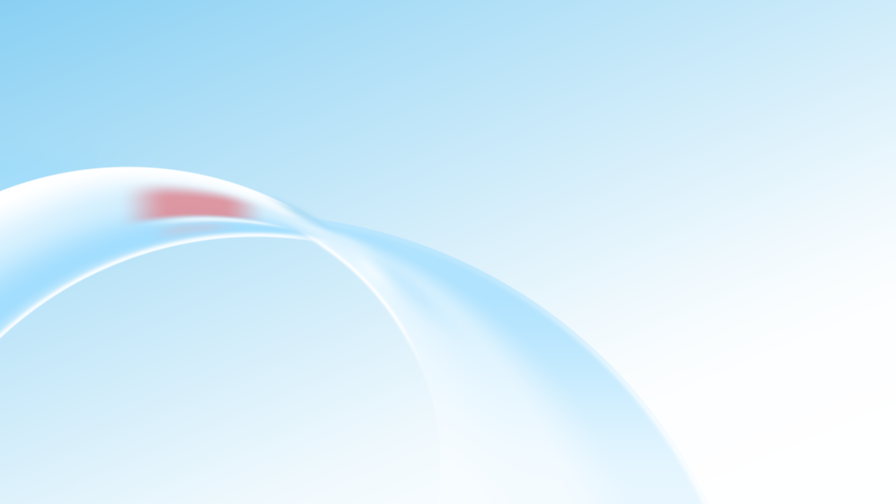
Give the GLSL for this background, as a WebGL 1 fragment shader.

```glsl
precision highp float;
// A twisted ribbon of pale blue glass arching over a soft sky gradient.
// Four circles bound its two overlapping halves; the fraction across each
// half drives shading, folds and a red reflection. Units: canvas height = 1.

uniform vec2 u_resolution;

// Blue tints share one ramp: white minus a scaled amount of warm light.
vec3 skyTint(float amount) {
  return 1.0 - amount * vec3(1.0, 0.40, 0.10);
}

vec3 glassTint(float amount) {
  return 1.0 - amount * vec3(1.0, 0.36, 0.015);
}

// Positive inside the circle.
float disc(vec2 p, vec2 center, float radius) {
  return radius - length(p - center);
}

// Soft elliptical spot, turned by an angle.
float spot(vec2 p, vec2 center, float angle, vec2 size) {
  vec2 q = p - center;
  float c = cos(angle), s = sin(angle);
  q = vec2(c * q.x + s * q.y, c * q.y - s * q.x) / size;
  return exp(-dot(q, q));
}

// Thin soft line where a distance is zero.
float line(float dist, float width) {
  return exp(-dist * dist / (width * width));
}

// One inside the range, with soft ends.
float window(float x, float in0, float in1, float out0, float out1) {
  return smoothstep(in0, in1, x) * (1.0 - smoothstep(out0, out1, x));
}

void main() {
  vec2 uv = gl_FragCoord.xy / u_resolution;
  vec2 p = gl_FragCoord.xy / u_resolution.y;
  p.x += 0.5 * (16.0 / 9.0 - u_resolution.x / u_resolution.y);
  float soft = max(0.0022, 0.8 / u_resolution.y);

  // Ribbon edges
  float leftTop = disc(p, vec2(0.2546, -0.0255), 0.6944);
  float leftBottom = -disc(p, vec2(0.509, -0.213), 0.743);
  float rightOuter = disc(p, vec2(0.495, -0.435), 1.009);
  float rightInner = -disc(p, vec2(0.347, 0.074), 0.5278);

  // Sky, fading to white toward the lower right
  float t = 0.46 - 0.27 * uv.x - 0.36 * (1.0 - uv.y);
  float sky = 0.5 * (t + sqrt(t * t + 0.002));
  float dome = smoothstep(-soft, soft, -max(rightInner, leftBottom));
  sky += 0.025 * dome;
  vec3 color = skyTint(sky);
  color = mix(color, vec3(0.58, 0.86, 0.99),
              0.4 * spot(p, vec2(0.0, 0.66), 0.0, vec2(0.2, 0.05)));

  // Right half: saturated outer fold, pale inner face
  float across = rightOuter / max(rightOuter + rightInner, 0.001);
  float shade = mix(0.31, 0.15, smoothstep(0.22, 0.52, across));
  shade -= 0.05 * smoothstep(0.55, 1.0, across);
  shade *= mix(0.3, 1.0, smoothstep(0.0, 0.46, p.y));
  shade += 0.07 * spot(p, vec2(0.81, 0.43), -0.75, vec2(0.10, 0.022));
  vec3 glass = glassTint(shade);
  glass = mix(glass, vec3(0.96, 0.99, 1.0),
              0.7 * spot(p, vec2(0.737, 0.462), -0.78, vec2(0.055, 0.017)));
  float rim = line(rightOuter - 0.004, 0.007);
  glass = mix(glass, vec3(1.0), rim * (0.75 - 0.9 * smoothstep(0.1, 0.55, p.y) * 0.7));
  float rightMask = smoothstep(-soft, soft, rightOuter)
                  * smoothstep(-soft, soft, rightInner);
  color = mix(color, glass, rightMask);

  // Left half: white upper rim deepening to blue below
  across = leftTop / max(leftTop + leftBottom, 0.001);
  shade = 0.03 + 0.16 * smoothstep(0.0, 0.45, across)
        + 0.17 * smoothstep(0.4, 0.82, across)
        - 0.14 * smoothstep(0.86, 1.0, across);
  shade -= 0.05 * spot(p, vec2(0.0, 0.57), 0.3, vec2(0.2, 0.08));
  glass = glassTint(shade);

  // Red reflection and its faint echo below the inner highlight
  float red = smoothstep(0.14, 0.38, across) * (1.0 - smoothstep(0.57, 0.68, across))
            * window(p.x, 0.23, 0.34, 0.44, 0.535);
  glass = mix(glass, vec3(0.87, 0.54, 0.58), 0.87 * red);
  float echo = line(across - 0.80, 0.08) * window(p.x, 0.29, 0.36, 0.40, 0.48);
  glass = mix(glass, vec3(0.82, 0.76, 0.82), 0.45 * echo);

  // Highlights that follow the left half
  float innerLine = line(across - 0.67, 0.04) * window(p.x, 0.27, 0.40, 0.50, 0.59);
  glass = mix(glass, vec3(0.96, 0.99, 1.0), 0.75 * innerLine);
  glass = mix(glass, vec3(1.0), 0.8 * line(leftTop, 0.018));
  glass = mix(glass, vec3(1.0), 0.85 * line(leftBottom - 0.003, 0.006));
  float leftMask = smoothstep(-soft, soft, leftTop)
                 * smoothstep(-soft, soft, leftBottom)
                 * (1.0 - smoothstep(0.55, 0.67, p.x));
  color = mix(color, glass, leftMask);

  // Crossing: dark crease, then the bright edge running down the dome
  float crease = spot(p, vec2(0.595, 0.577), -0.48, vec2(0.055, 0.008));
  color = mix(color, vec3(0.60, 0.83, 0.95), 0.65 * crease);
  float edge = line(rightInner, 0.0042) * window(p.x, 0.59, 0.65, 0.78, 0.865)
             * smoothstep(0.15, 0.36, p.y);
  color = mix(color, vec3(1.0), 0.9 * edge);

  gl_FragColor = vec4(clamp(color, 0.0, 1.0), 1.0);
}
```
